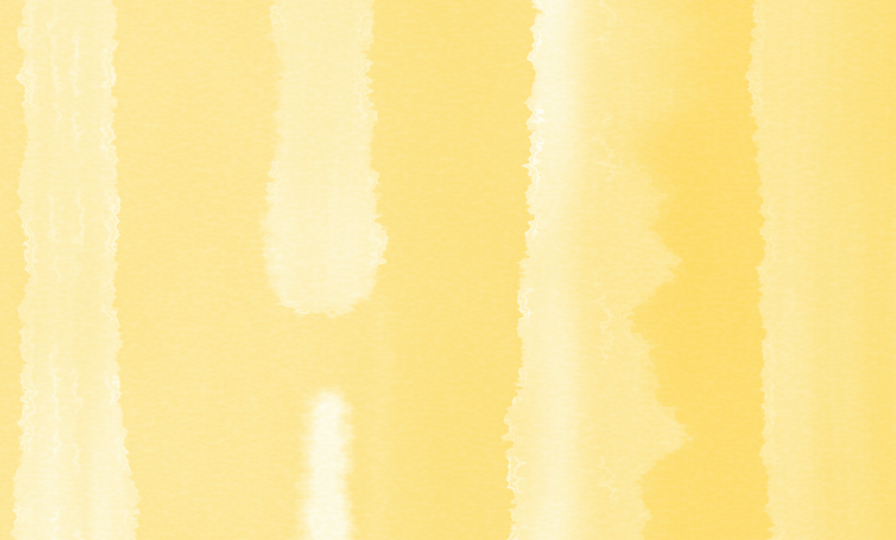
Write a WebGL 1 fragment shader that draws this texture.

```glsl
precision highp float;
uniform vec2 u_resolution;

// Tones are the blue channel: low is deep yellow, high is bare paper
const float TONE_LEFT = 0.605;
const float TONE_MIDDLE = 0.53;
const float TONE_DEEP = 0.44;
const float TONE_PALE = 0.715;
const float TONE_VEIL = 0.615;
const float TONE_PAPER = 0.88;
const float RIM_WIDTH = 0.0034;
const float RIM_GAIN = 0.2;
const float FRAY = 0.028;
const float CLOUD_GAIN = 0.03;
const float STREAK_GAIN = 0.035;
const float GRAIN_GAIN = 0.1;

vec2 hash2(vec2 p) {
  vec2 k = vec2(dot(p, vec2(127.1, 311.7)), dot(p, vec2(269.5, 183.3)));
  return fract(sin(k) * 43758.545);
}

// Distance to the nearest scattered point
float cellular(vec2 p) {
  vec2 cell = floor(p), f = fract(p);
  float nearest = 2.0;
  for (int j = -1; j <= 1; j++) {
    for (int i = -1; i <= 1; i++) {
      vec2 g = vec2(float(i), float(j));
      vec2 r = g + hash2(cell + g) - f;
      nearest = min(nearest, dot(r, r));
    }
  }
  return sqrt(nearest);
}

// Layered sines, each octave turned and bent by the last
float sines(vec2 p) {
  float sum = 0.0, gain = 0.5;
  for (int i = 0; i < 5; i++) {
    sum += gain * sin(p.x + 1.3 * sin(p.y)) * cos(p.y + 0.7 * sum);
    p = mat2(1.5, 1.1, -1.1, 1.5) * p + 2.3;
    gain *= 0.56;
  }
  return sum;
}

// Ragged displacement of a drying edge
float fray(vec2 p) {
  float scallop = cellular(p * vec2(24.0, 36.0)) - 0.5;
  float crumb = cellular(p * vec2(60.0, 95.0)) - 0.5;
  return FRAY * (0.6 * scallop + 0.4 * crumb + 0.5 * sines(p * vec2(3.0, 11.0)));
}

float bump(float d, float width) {
  return exp(-d * d / (width * width));
}

// Bright dried rim with broken lines inside it
float rim(float d, float broken) {
  return bump(d, RIM_WIDTH) * (0.35 + 0.65 * broken) - 0.12 * bump(d + 0.008, 0.006)
       + 0.55 * broken * bump(d - 0.014, RIM_WIDTH) + 0.15 * bump(d - 0.008, 0.016);
}

float wash(float tone, float target, float d, float softness) {
  return mix(tone, target, smoothstep(-softness, softness, d));
}

// Positive inside a rounded box
float roundBox(vec2 p, vec2 center, vec2 halfSize, float radius) {
  vec2 q = abs(p - center) - halfSize + radius;
  return radius - length(max(q, 0.0)) - min(max(q.x, q.y), 0.0);
}

void main() {
  vec2 p = gl_FragCoord.xy / u_resolution * vec2(1.662, 1.0);
  float x = p.x, y = p.y;
  float ragged = fray(p);
  float cloud = sines(p * vec2(6.0, 4.0) + 1.7);
  float streak = STREAK_GAIN * sines(vec2(x * 60.0 + 0.6 * sin(y * 5.0), y * 1.6));
  float broken = smoothstep(-0.2, 0.3, sines(p * vec2(9.0, 21.0) + 4.0));

  // Ground: light left, fuller middle, deep right
  float tone = mix(TONE_LEFT, TONE_MIDDLE, smoothstep(0.45, 0.88, x));
  tone = mix(tone, TONE_DEEP, smoothstep(1.1, 1.3, x) * (0.75 + 0.25 * bump(y - 0.4, 0.3)));
  tone += 0.04 * bump(x - 0.7 + ragged, 0.02) * smoothstep(0.5, 0.42, y);

  // Left band with inner veins, bleached towards the foot
  float foot = smoothstep(0.42, 0.0, y);
  float band = min(x - 0.045 + 0.015 * foot, 0.213 + 0.035 * foot - x) + ragged;
  tone = wash(tone, TONE_PALE + streak, band, 0.009);
  tone += RIM_GAIN * 0.8 * rim(band, broken);
  float vein = bump(x - 0.1 + ragged, 0.004) + bump(x - 0.145 - ragged, 0.005);
  tone += 0.09 * vein * broken + 0.12 * foot * (bump(x - 0.085, 0.04) + bump(x - 0.19, 0.03));

  // Hanging pale stroke with a rounded end
  float swell = 0.012 * bump(y - 0.52, 0.12);
  float stroke = roundBox(p, vec2(0.598, 0.92), vec2(0.092 + swell, 0.5), 0.075) + 1.3 * ragged;
  tone = wash(tone, TONE_PALE + 0.055 * bump(y - 0.56, 0.12) + streak, stroke, 0.016);
  tone += RIM_GAIN * 0.6 * rim(stroke, broken) * smoothstep(0.45, 0.66, x + 0.08 * broken);

  // Bare patch rising from the bottom
  float halo = roundBox(p, vec2(0.605, 0.0), vec2(0.05, 0.29), 0.045) + ragged;
  tone = wash(tone, TONE_PALE, halo, 0.012);
  tone = wash(tone, TONE_PAPER, halo - 0.016 - 0.25 * max(0.6 - x, 0.0), 0.016);

  // Right-centre band: crisp left edge, glowing core, thin veil
  float crisp = x - mix(0.945, 0.985, smoothstep(0.1, 0.75, y)) + 1.3 * ragged;
  float lobe = 1.215 + 0.03 * cos(18.0 * (y - 0.2)) + 0.02 * sin(41.0 * y) - x + 1.6 * ragged;
  float fade = smoothstep(0.95, 0.5, y);
  float veil = wash(tone, TONE_VEIL + 0.5 * streak, lobe, mix(0.12, 0.02, fade));
  tone = wash(tone, veil, crisp, 0.005);
  float core = bump(x - 1.02 - 0.01 * sin(y * 9.0), 0.055);
  tone += smoothstep(-0.004, 0.01, crisp) * core * (0.18 + 0.1 * cloud);
  tone += RIM_GAIN * (1.2 * rim(crisp, broken) + 0.35 * fade * rim(lobe, broken));
  tone += 0.08 * broken * bump(x - 1.12 + 2.0 * ragged, 0.006);

  // Far right veil, streaked and thinning outwards
  float outer = x - mix(1.425, 1.395, y) + ragged;
  tone = wash(tone, mix(TONE_VEIL, 0.51, smoothstep(1.42, 1.67, x)) + streak, outer, 0.009);
  tone += RIM_GAIN * 0.6 * rim(outer, broken);

  // Pigment clouds and paper tooth
  float tooth = 0.65 * cellular(p * vec2(85.0, 150.0)) + 0.35 * cellular(p * vec2(32.0, 95.0) + 9.0);
  tone = clamp(tone + CLOUD_GAIN * cloud + GRAIN_GAIN * (tooth - 0.47), 0.36, 0.96);
  gl_FragColor = vec4(0.992, 0.872 + 0.245 * (tone - 0.45), tone, 1.0);
}
```
